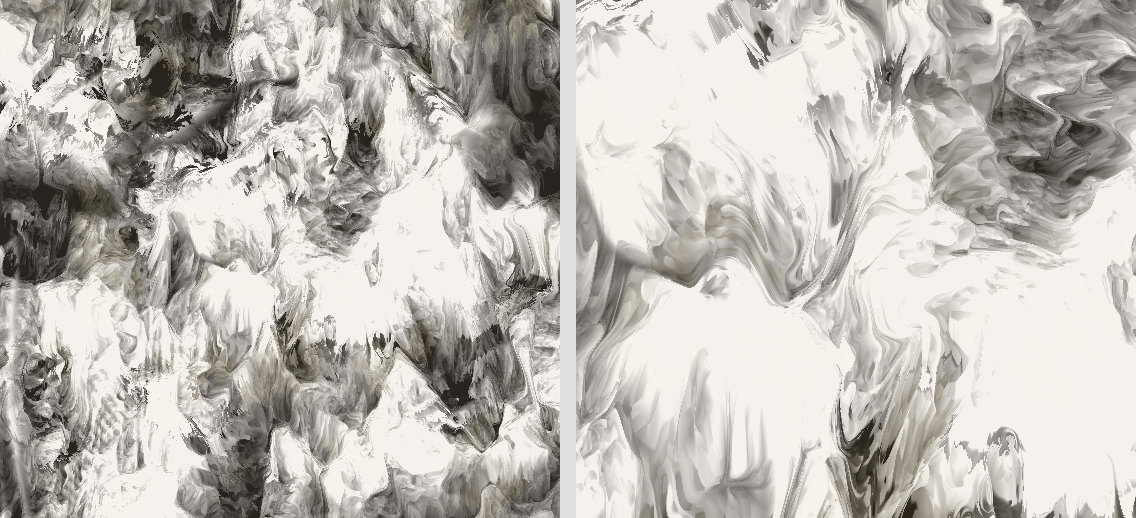
Left: the whole. Right: its middle third, enlarged.
Give the GLSL for this texture, as a Shadertoy shader.

```glsl
vec2 hash2(vec2 p) {
    vec3 a = fract(p.xyx * vec3(.1031, .1030, .0973));
    a += dot(a, a.yzx + 33.33);
    return fract((a.xx + a.yz) * a.zy);
}

// Cellular noise: every cell is a tilted chip, blended narrowly at its rim
float facets(vec2 p) {
    vec2 cell = floor(p), f = p - cell;
    float sum = 0., total = 0.;
    for (int j = -1; j <= 1; j++)
    for (int i = -1; i <= 1; i++) {
        vec2 o = vec2(i, j), h = hash2(cell + o + 200.);
        vec2 d = o + h - f, r = hash2(cell + o + 371.);
        float angle = 6.2832 * r.y;
        float weight = exp(-24. * dot(d, d));
        sum += weight * (r.x - .5 + .7 * dot(d, vec2(cos(angle), sin(angle))));
        total += weight;
    }
    return sum / total;
}

// Splintered octaves, each one displaced by the chips before it
float shards(vec2 p) {
    float sum = 0., amp = .3;
    p *= vec2(6.5, 4.6);
    for (int i = 0; i < 7; i++) {
        float n = facets(p);
        sum += amp * n;
        p = mat2(1.55, 1.02, -.95, 1.5) * p + n * vec2(.9, -.6) + 7.3;
        amp *= .79;
    }
    return sum;
}

// Soft capsule from a to b
float stroke(vec2 p, vec2 a, vec2 b, float radius, float soft) {
    vec2 pa = p - a, ba = b - a;
    float d = length(pa - ba * clamp(dot(pa, ba) / dot(ba, ba), 0., 1.));
    return 1. - smoothstep(-soft, soft, d - radius);
}

// Smoky inclusions
float smoke(vec2 p) {
    float s = stroke(p, vec2(-.02, .62), vec2(.2, .63), .05, .05);
    s = max(s, stroke(p, vec2(.2, .64), vec2(.5, .84), .018, .022));
    s = max(s, stroke(p, vec2(.24, .68), vec2(.28, .9), .026, .03));
    s = max(s, .85 * stroke(p, vec2(0, .99), vec2(.38, 1), .04, .06));
    s = max(s, stroke(p, vec2(.93, .98), vec2(.96, .7), .085, .03));
    s = max(s, stroke(p, vec2(.88, .7), vec2(1.04, .58), .04, .03));
    s = max(s, .85 * stroke(p, vec2(.62, .97), vec2(.86, .68), .014, .03));
    s = max(s, .85 * stroke(p, vec2(.01, 0), vec2(.03, .52), .04, .06));
    s = max(s, .88 * stroke(p, vec2(.4, -.02), vec2(.5, .22), .05, .07));
    s = max(s, .85 * stroke(p, vec2(.6, 0), vec2(1, .02), .06, .1));
    return max(s, .8 * stroke(p, vec2(.3, .5), vec2(.43, .5), .015, .02));
}

// Thin grey haze between the bright areas
float veil(vec2 p) {
    float v = stroke(p, vec2(.12, .5), vec2(.32, .45), .075, .08);
    v = max(v, stroke(p, vec2(.55, .22), vec2(1, .36), .055, .1));
    return max(v, .8 * stroke(p, vec2(.48, .2), vec2(.63, .65), .025, .08));
}

void mainImage(out vec4 fragColor, in vec2 fragCoord) {
    vec2 uv = fragCoord / iResolution.xy;
    vec2 p = fragCoord / iResolution.y;

    // Ragged outlines
    vec2 bend = vec2(facets(p * 7.), facets(p * 8. + 40.));
    float grit = shards(p + .015 * bend);
    vec2 q = uv + .05 * bend + .04 * vec2(grit, -grit);

    float dark = max(smoke(q), .52 * veil(q));
    float tone = mix(.85, .29, dark) + grit * mix(1.75, .85, dark);

    // Scattered dark pits
    float pit = smoothstep(.22, .34, facets(p * vec2(15, 21) + 3. * grit));
    pit *= smoothstep(-.05, .2, facets(p * 4.5 + 90.));
    tone -= .4 * pit * (1. - dark);

    // Upright growth lines
    float lines = sin(480. * p.x + 2. * sin(9. * p.y) + 5. * grit)
                + .7 * sin(293. * p.x + 3. * sin(6. * p.y));
    float upright = max(stroke(q, vec2(.28, .16), vec2(.3, .35), .04, .05),
                        .7 * stroke(q, vec2(.44, .3), vec2(.44, .56), .015, .03));
    tone += .12 * lines * upright;

    // Curved fracture ripples
    float ripple = sin(400. * length(p - vec2(.62, .52)) + 7. * grit);
    tone += .13 * ripple * stroke(q, vec2(.13, .08), vec2(.22, .26), .03, .05);

    // Pale sweeping streaks at the left
    float sweep = p.x + .16 * p.y * p.y + .02 * sin(8. * p.y);
    float streak = .5 + .25 * sin(170. * sweep + 3. * grit) + .25 * sin(97. * sweep + 2.);
    tone += .55 * pow(streak, 3.) * stroke(uv, vec2(.02, 0), vec2(.02, .48), .05, .05);

    // Warm grey with faint ochre stains
    tone = clamp(tone, .14, .95);
    float ochre = smoothstep(.2, .5, facets(p * 9. + 2. * grit + 17.)) * tone * (1. - tone);
    vec3 color = tone + vec3(.012, 0, -.02) + ochre * vec3(.05, .01, -.12);
    fragColor = vec4(color, 1);
}
```
